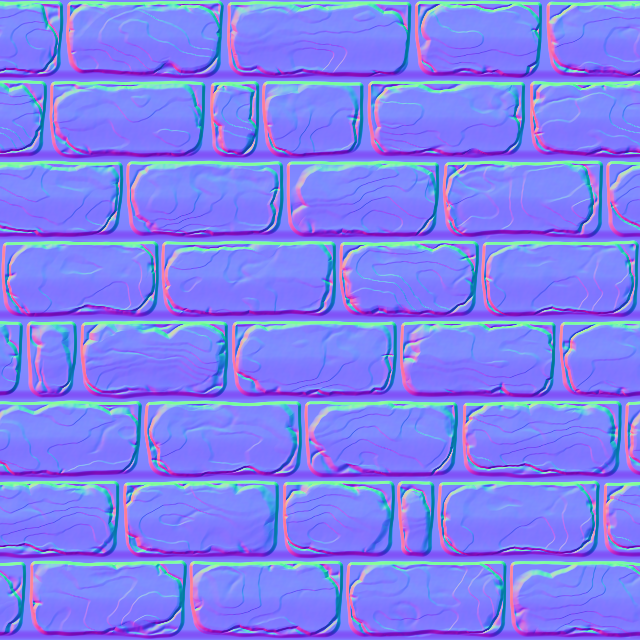
This texture map is drawn by a Shadertoy shader. Its source:

```glsl
// Tangent-space normal map of a chipped stone wall: eight courses of about four stones.
// Each stone is a height field (crisp slab, ragged shelf, cracked face) built from
// box distances, layered sines and cellular noise; its slope is packed into colour.

const float COURSES = 8.0;       // courses per canvas, each one unit high
const float STONE_PITCH = 2.0;   // usual stone length in course heights
const float STONES = 4.0;        // usual stones per course
const float SLOPE_STEP = 0.007;  // sampling distance for the slope
const float UNDERSIDE = 0.55;    // softening of slopes that face down

// Per course, bottom first: first joint, shift of the third joint, extra joint (0 = none)
const vec3 BOND[8] = vec3[8](
    vec3(0.35, -0.02, 0.0), vec3(1.51, -0.03, 1.72),
    vec3(1.79, -0.02, 0.0), vec3(6.98, -0.05, 0.667),
    vec3(0.0, 0.11, 0.0), vec3(1.56, -0.02, 0.0),
    vec3(0.60, -0.01, 1.33), vec3(0.81, 0.18, 0.0));

vec2 hash2(vec2 p) {
    vec3 q = fract(p.xyx * vec3(0.1031, 0.1030, 0.0973));
    q += dot(q, q.yzx + 33.33);
    return fract((q.xx + q.yz) * q.zy);
}

// Distance to the nearest scattered feature point
float cellular(vec2 p) {
    vec2 cell = floor(p), f = p - cell;
    float nearest = 4.0;
    for (int y = -1; y <= 1; y++)
        for (int x = -1; x <= 1; x++) {
            vec2 o = vec2(x, y);
            vec2 r = o + hash2(cell + o) - f;
            nearest = min(nearest, dot(r, r));
        }
    return sqrt(nearest);
}

// Layered, rotated and bent sines
float waves(vec2 p, float seed) {
    float sum = 0.0, amp = 1.0;
    for (int i = 0; i < 4; i++) {
        p = mat2(1.36, 1.02, -1.02, 1.36) * p + seed;
        sum += amp * sin(p.x + 1.4 * sin(p.y));
        amp *= 0.55;
    }
    return sum;
}

// Rounded box distance, positive inside
float insideBox(vec2 p, vec2 size, float radius) {
    vec2 q = abs(p) - size + radius;
    return radius - length(max(q, 0.0)) - min(max(q.x, q.y), 0.0);
}

// Flat steps joined by ramps of the given width
float terrace(float t, float ramp) {
    return floor(t) + smoothstep(0.0, ramp, fract(t));
}

// Thin line along the zero crossings of a field
float crack(float field, float sharpness) {
    return exp(-field * field * sharpness);
}

float stoneHeight(vec2 p, vec2 size, float seed) {
    // Mortar swells under the stone and sinks slowly toward the course above
    float rise = p.y + size.y;
    float height = 0.06 * smoothstep(0.0, 0.13, rise) * smoothstep(1.0, 0.1, rise);

    // Slab: crisp upper rim, ragged and rounded lower rim
    float low = smoothstep(0.05, -0.35, p.y);
    float radius = min(mix(0.06, 0.22, low), 0.6 * size.x);
    float edge = insideBox(p, size - vec2(0.03, 0.022), radius) + 0.009 * waves(p * 2.2, seed);
    edge -= low * 0.022 * (1.0 + 0.6 * waves(p * vec2(1.6, 0.8), seed + 2.0));
    float slab = smoothstep(0.0, mix(0.037, 0.055, low), edge);
    height += slab * mix(0.145, 0.085, low);

    // Ragged shelf around the face: sharp in places, worn smooth in others
    vec2 jag = 0.014 * vec2(waves(p * 5.0, seed + 9.0), waves(p.yx * 5.5, seed + 4.0));
    vec2 q = p + jag;
    float chips = max(cellular(q * vec2(1.7, 2.6) + seed) - 0.45, 0.0);
    vec2 faceSize = size - vec2(0.085, 0.065);
    float face = insideBox(q, faceSize, 0.75 * min(faceSize.x, faceSize.y))
               + 0.028 * waves(p * 1.5, seed + 3.0) - 0.22 * chips;
    float worn = smoothstep(-0.1, 1.5, waves(p * 0.8, seed + 11.0));
    float soft = mix(0.018, 0.06, worn);
    height += slab * 0.055 * smoothstep(-soft, soft, face);
    height -= slab * 0.036 * (1.0 - worn) * crack(face + 0.02, 2400.0);

    // Splinters between the rim and the face
    float splinter = waves(q * vec2(1.3, 2.2), seed + 17.0);
    float border = smoothstep(0.03, 0.07, edge) * smoothstep(0.1, 0.0, face);
    height -= 0.04 * border * crack(splinter, 35.0);

    // Thin flakes, cracks and grain on the face
    float inner = smoothstep(0.0, 0.06, face);
    float flakeRamp = mix(0.12, 0.8, worn);
    float flakes = terrace(1.5 * waves(q * vec2(0.8, 1.5), seed + 7.0), flakeRamp);
    height += 0.0085 * inner * flakes;
    float vein = crack(waves(q * vec2(1.0, 2.0), seed + 13.0), 30.0);
    float patches = smoothstep(-0.1, 0.9, waves(p * 1.1, seed + 21.0));
    height -= 0.011 * inner * vein * patches;
    return height + 0.0009 * inner * waves(p * 7.0, seed + 5.0);
}

// Finds the stone around p and returns the wall height there
float wallHeight(vec2 p) {
    float course = mod(floor(p.y), COURSES);
    vec3 bond = BOND[int(course)];
    float along = mod((p.x - bond.x) / STONE_PITCH, STONES);
    float left = 0.0, right = STONES;
    for (int k = 0; k <= 4; k++) {
        float joint = k == 4 ? bond.z : float(k) + (k == 2 ? bond.y : 0.0);
        if (joint <= along) left = max(left, joint);
        else right = min(right, joint);
    }
    vec2 local = vec2((along - 0.5 * (left + right)) * STONE_PITCH, fract(p.y) - 0.5);
    vec2 size = vec2(0.5 * STONE_PITCH * (right - left), 0.5);
    float seed = 40.0 * hash2(vec2(course * 17.0 + 1.0, left * 31.0 + 2.0)).x;
    return stoneHeight(local, size, seed);
}

void mainImage(out vec4 fragColor, in vec2 fragCoord) {
    vec2 p = fragCoord / iResolution.xy * COURSES;
    vec2 e = vec2(SLOPE_STEP, 0.0);
    vec2 slope = vec2(wallHeight(p + e.xy) - wallHeight(p - e.xy),
                      wallHeight(p + e.yx) - wallHeight(p - e.yx)) / (2.0 * SLOPE_STEP);
    slope.y = min(slope.y, slope.y * UNDERSIDE);
    // Red rises on left-hand edges, green on upper edges
    vec3 normal = normalize(vec3(slope.x, -slope.y, 1.0));
    fragColor = vec4(0.5 + 0.5 * normal, 1.0);
}
```
